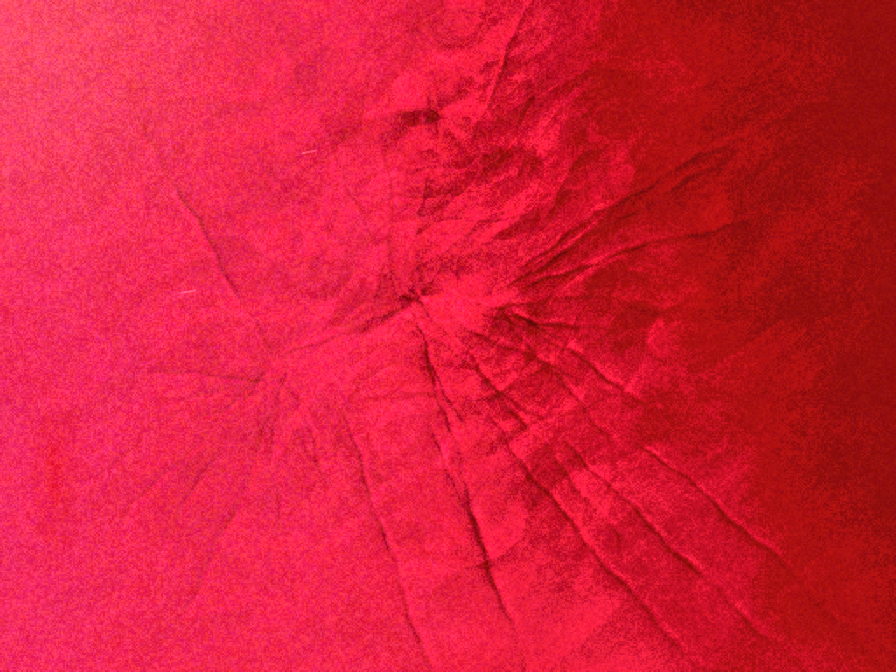
Write a WebGL 1 fragment shader that draws this texture.

```glsl
precision highp float;
// Crumpled red cloth: pink on the left, deep red on the right, folds fanning from three knots.
uniform vec2 u_resolution;

float hash(vec2 p) {
  vec3 q = fract(p.xyx * vec3(0.1031, 0.103, 0.0973));
  q += dot(q, q.yzx + 33.33);
  return fract((q.x + q.y) * q.z);
}

float valueNoise(vec2 p) {
  vec2 i = floor(p), f = fract(p);
  f = f * f * (3.0 - 2.0 * f);
  return mix(mix(hash(i), hash(i + vec2(1, 0)), f.x),
             mix(hash(i + vec2(0, 1)), hash(i + 1.0), f.x), f.y);
}

// Cellular noise: every cell is a flat facet tilted its own way, blended at its rim.
float facets(vec2 p) {
  vec2 cell = floor(p);
  float near = 9.0, next = 9.0, tilt = 0.0;
  for (int j = -1; j <= 1; j++) {
    for (int i = -1; i <= 1; i++) {
      vec2 id = cell + vec2(i, j);
      vec2 d = id + vec2(hash(id), hash(id + 71.0)) - p;
      float dist = length(d), turn = 6.283 * hash(id + 19.0);
      if (dist < near) {
        next = near;
        near = dist;
        tilt = dot(d, vec2(cos(turn), sin(turn)));
      } else {
        next = min(next, dist);
      }
    }
  }
  return tilt * smoothstep(0.0, 0.09, next - near);
}

// One bent fold: thin dark valley, lit ridge beside it, and a soft shadow; broken along its length.
float fold(vec2 p, vec2 start, float angle, float len, float bend) {
  vec2 d = p - start;
  float c = cos(angle), s = sin(angle);
  float along = dot(d, vec2(c, s));
  float across = dot(d, vec2(-s, c)) + bend * along * along;
  across += 0.003 * sin(along * 37.0 + angle * 9.0) + 0.0015 * sin(along * 110.0);
  float w = across / (0.0024 + 0.004 * clamp(along, 0.0, 0.6));
  float shade = 0.5 * exp(-(w - 2.2) * (w - 2.2) * 0.5) - exp(-w * w);
  shade -= 0.45 * smoothstep(0.6, -0.6, w) * exp(-abs(w) * 0.2);
  float fade = smoothstep(0.0, 0.03, along) * smoothstep(len, len * 0.5, along);
  return shade * fade * (0.1 + 1.2 * valueNoise(vec2(along * 22.0, angle * 7.0)));
}

float fan(vec2 p, vec2 knot, float first, float spacing, float count) {
  float sum = 0.0;
  for (int i = 0; i < 12; i++) {
    float n = float(i);
    if (n >= count) break;
    float r = hash(knot * 90.0 + n * 7.0), k = hash(knot * 50.0 + n * 3.0 + 5.0);
    vec2 start = knot + 0.07 * vec2(r - 0.5, k - 0.5);
    sum += fold(p, start, first + (n + 0.7 * (r - 0.5)) * spacing,
                0.2 + 0.45 * k, 0.7 * (r - 0.4)) * (0.45 + 0.55 * r);
  }
  return sum;
}

// Dye colours, spread over the light level by their share of the cloth.
vec3 dye(float l) {
  vec3 c = mix(vec3(0.58, 0.055, 0.055), vec3(0.68, 0.06, 0.07), smoothstep(0.02, 0.16, l));
  c = mix(c, vec3(0.80, 0.06, 0.16), smoothstep(0.2, 0.34, l));
  c = mix(c, vec3(0.94, 0.12, 0.25), smoothstep(0.32, 0.47, l));
  c = mix(c, vec3(0.95, 0.15, 0.31), smoothstep(0.49, 0.66, l));
  return mix(c, vec3(0.96, 0.17, 0.37), smoothstep(0.76, 0.98, l));
}

void main() {
  vec2 p = gl_FragCoord.xy / u_resolution.y;

  // Broad light, with a shadowed patch at the left edge.
  float light = 1.0 - 0.735 * p.x + 0.16 * (0.5 - p.y) * smoothstep(0.4, 0.9, p.x);
  light += 0.12 * (valueNoise(p * 4.0 + 3.0) - 0.5) + 0.1 * (valueNoise(p * 11.0) - 0.5);
  vec2 patchLow = (p - vec2(0.08, 0.29)) / vec2(0.025, 0.09);
  light -= 0.45 * exp(-dot(patchLow, patchLow));

  // Folds around the knots, the ridge that joins them, and long falls below.
  vec2 knotA = vec2(0.408, 0.462), knotB = vec2(0.60, 0.552), knotC = vec2(0.743, 0.566);
  float relief = 0.7 * fan(p, knotA, -3.2, 0.22, 12.0);
  relief += fan(p, knotB, -1.25, 0.2, 5.0) + 0.6 * fan(p, knotB, 0.6, 0.35, 6.0);
  relief += fan(p, knotC, -0.85, 0.24, 7.0);
  relief += 0.9 * fold(p, knotA, 2.05, 0.5, -0.1) + 0.8 * fold(p, knotA, 0.44, 0.3, 0.3);
  relief += 0.8 * fold(p, vec2(0.7, 0.78), 1.2, 0.4, 0.1);
  relief += 0.8 * fold(p, knotC, 0.56, 0.5, 0.1);
  for (int i = 0; i < 5; i++) {
    float n = float(i);
    relief += 0.8 * fold(p, vec2(0.5 + 0.11 * n, 0.4 - 0.02 * n + 0.05 * hash(vec2(n, 3.0))),
                         -1.25 + 0.15 * n, 0.6, 0.2 * sin(n * 2.0));
  }

  // Small slanted crinkles in three sizes, strongest at the centre and top.
  vec2 warped = p + 0.02 * vec2(sin(p.y * 23.0 + p.x * 9.0), sin(p.x * 19.0));
  vec2 slanted = vec2(dot(warped, vec2(0.8, 0.6)) * 7.0, dot(warped, vec2(-0.6, 0.8)) * 15.0);
  vec2 middle = p - vec2(0.68, 0.52), top = p - vec2(0.68, 0.88);
  float crumple = 0.2 + exp(-7.0 * dot(middle, middle)) + 0.7 * exp(-22.0 * dot(top, top));
  relief += crumple * (0.75 * facets(slanted) + 0.55 * facets(slanted.yx * 1.7)
                     + 0.4 * facets(slanted * 3.1 + 7.0));

  // Woven grain and colour speckle.
  float grain = 0.8 * (valueNoise(p * 190.0) - 0.5) + 1.1 * (hash(floor(p * 384.0)) - 0.5);
  float speckle = valueNoise(p * 170.0 + 40.0) + hash(floor(p * 384.0) + 500.0) - 1.0;
  float lit = smoothstep(1.1, 0.3, p.x);
  vec3 color = dye(light + 0.16 * relief + 0.07 * grain);
  color *= 1.0 + 0.14 * relief + 0.07 * grain;
  color += vec3(0.0, 0.085 * grain, 0.1 * speckle) * (0.25 + 0.75 * lit);
  color += vec3(0.03, 0.12, 0.04) * smoothstep(0.55, 0.0, length(p - vec2(0.0, 1.0)));

  // Two stray threads of lint.
  for (int i = 0; i < 2; i++) {
    vec2 d = p - mix(vec2(0.46, 0.774), vec2(0.28, 0.566), float(i));
    d.y -= 0.2 * d.x;
    float thread = length(vec2(max(abs(d.x) - 0.01, 0.0), d.y));
    color += 0.2 * smoothstep(0.0025, 0.0005, thread);
  }
  gl_FragColor = vec4(clamp(color, 0.0, 1.0), 1.0);
}
```
